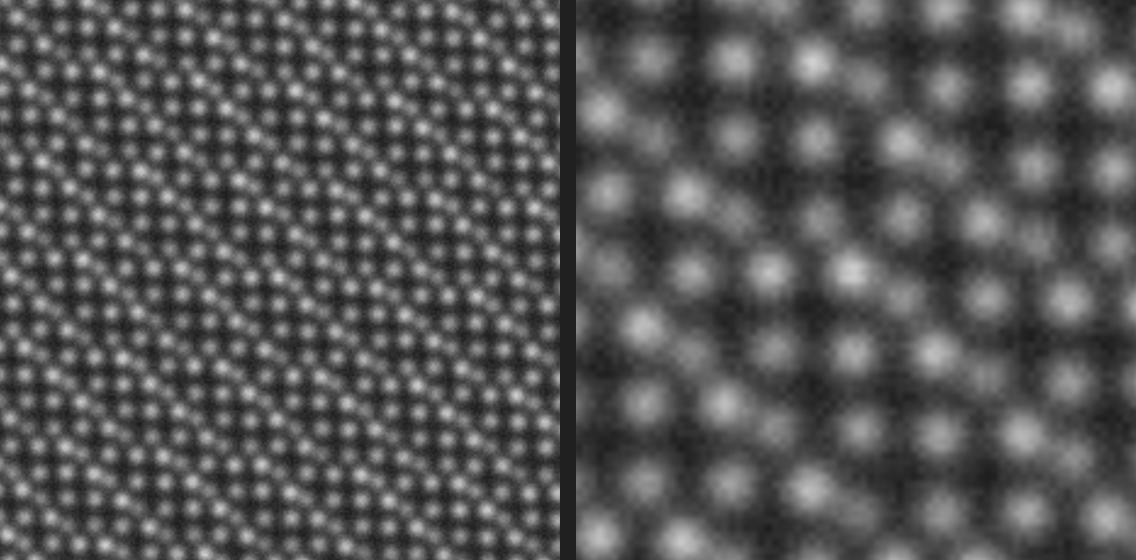
Left, the full canvas; right, a detail of the centre.
Give the GLSL for this pattern, as a three.js fragment shader.

```glsl
varying vec2 vUv;

// Lattice of spots, in canvas units, with rows counted downwards
const vec2 ORIGIN = vec2(0.3776, 0.3203);
const vec2 COLUMN_STEP = vec2(0.04826, 0.00095);
const vec2 ROW_STEP = vec2(0.00174, 0.04688);

// Diagonal faults: every few spots the lattice slips by one jump
const vec2 SLIP = vec2(-0.01736, 0.01302);
const float FAULT_PERIOD = 4.0;
const float FAULT_SLOPE = 1.25;
const float FAULT_OFFSET = 2.82;

const float SPOT_SIGMA = 0.0112;
const float SPOT_DIM = 0.36;
const float SPOT_BRIGHT = 0.66;
const float SPOT_VARIATION = 0.06;
const float SPOT_JITTER = 0.003;

const float BACKGROUND = 0.125;
const float GRAIN_CELLS = 230.0;
const float GRAIN_STRENGTH = 0.08;

float hash(vec2 p) {
  vec3 q = fract(vec3(p.xyx) * 0.1031);
  q += dot(q, q.yzx + 33.33);
  return fract((q.x + q.y) * q.z);
}

float valueNoise(vec2 p) {
  vec2 cell = floor(p);
  vec2 f = fract(p);
  f = f * f * (3.0 - 2.0 * f);
  float low = mix(hash(cell), hash(cell + vec2(1.0, 0.0)), f.x);
  float high = mix(hash(cell + vec2(0.0, 1.0)), hash(cell + vec2(1.0)), f.x);
  return mix(low, high, f.y);
}

// Number of faults crossed at a lattice site; its fraction is the place between two
float faultPhase(vec2 site) {
  return (site.x - FAULT_SLOPE * site.y + FAULT_OFFSET) / FAULT_PERIOD;
}

// Nearest site of the average lattice, with the slips spread evenly
vec2 nearestSite(vec2 p) {
  vec2 a = COLUMN_STEP + SLIP / FAULT_PERIOD;
  vec2 b = ROW_STEP - SLIP * FAULT_SLOPE / FAULT_PERIOD;
  vec2 d = p - ORIGIN - SLIP * (FAULT_OFFSET / FAULT_PERIOD - 0.5);
  vec2 site = vec2(d.x * b.y - d.y * b.x, a.x * d.y - a.y * d.x);
  return floor(site / (a.x * b.y - a.y * b.x) + 0.5);
}

float spot(vec2 p, vec2 site) {
  float phase = faultPhase(site);
  vec2 seed = site + 100.0;
  vec2 jitter = vec2(hash(seed), hash(seed + 57.0)) - 0.5;
  vec2 center = ORIGIN + COLUMN_STEP * site.x + ROW_STEP * site.y
              + SLIP * floor(phase) + SPOT_JITTER * jitter;
  float height = mix(SPOT_DIM, SPOT_BRIGHT, fract(phase))
               + SPOT_VARIATION * (hash(seed + 131.0) - 0.5);
  vec2 d = (p - center) / SPOT_SIGMA;
  return height * exp(-0.5 * dot(d, d));
}

void main() {
  vec2 p = vec2(vUv.x, 1.0 - vUv.y);
  vec2 site = nearestSite(p);

  // Sum the soft spots around this point
  float level = BACKGROUND;
  for (int row = -2; row <= 2; row++) {
    for (int column = -2; column <= 2; column++) {
      level += spot(p, site + vec2(float(column), float(row)));
    }
  }

  // Fine grain
  level += GRAIN_STRENGTH * (valueNoise(p * GRAIN_CELLS) - 0.5);

  gl_FragColor = vec4(vec3(clamp(level, 0.0, 1.0)), 1.0);
}
```
